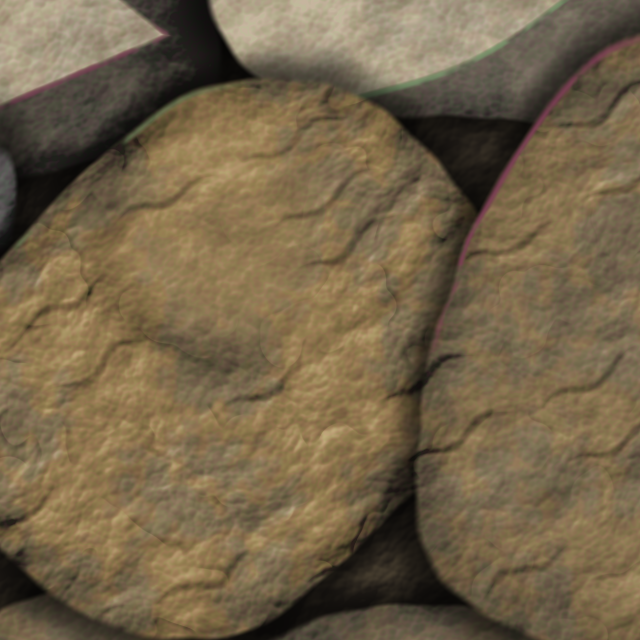
This texture is drawn by a Shadertoy shader. Its source:

```glsl
// Large weathered stones packed together with dark gaps.
// Superellipses are layered back to front; soft cellular noise gives relief,
// ledges and stains, layered sines bend the outlines.

const vec3 GAP   = vec3(0.14, 0.12, 0.10);
const vec3 EARTH = vec3(0.32, 0.28, 0.21);
const vec3 CLAY  = vec3(0.45, 0.39, 0.29);
const vec3 SAND  = vec3(0.57, 0.50, 0.38);
const vec3 PALE  = vec3(0.71, 0.66, 0.55);
const vec3 MAGENTA = vec3(0.48, 0.24, 0.33);
const vec3 GREEN   = vec3(0.36, 0.47, 0.33);
const vec3 OCHRE_TINT = vec3(1.05, 0.99, 0.86);
const vec2 LIGHT = vec2(-0.55, 0.83);
const float ROUNDNESS = 2.7;
const float EDGE = 0.005;
const float RELIEF = 0.075;
const float GRAIN = 0.16;
const float STAIN = 0.28;
const float LEDGE = 0.20;
const float CRACK = 0.30;

const int STONES = 8;
const int SUNNY_LEFT = 3;
const int SUNNY_RIGHT = 4;
const int MAIN = 6;
// Centre and radii, back to front
const vec4 SHAPE[STONES] = vec4[](
  vec4(0.13, -0.05, 0.17, 0.125), vec4(0.68, -0.12, 0.32, 0.17),
  vec4(0.27, 1.01, 0.10, 0.09), vec4(0.08, 0.95, 0.26, 0.215),
  vec4(0.75, 1.07, 0.42, 0.26), vec4(-0.01, 0.69, 0.035, 0.08),
  vec4(0.35, 0.44, 0.45, 0.36), vec4(1.00, 0.47, 0.49, 0.30));
// Tilt, tone, greyness, fringe (magenta above 0, green below)
const vec4 LOOK[STONES] = vec4[](
  vec4(0, 0.55, 0.2, 0), vec4(0, 0.48, 0.3, 0),
  vec4(0, 0.34, 0.6, 0), vec4(0.2, 0.25, 0.6, 0),
  vec4(0, 0.44, 0.6, 0), vec4(0, 0.55, 1.0, 0),
  vec4(0.785, 0.62, 0, -0.6), vec4(1.215, 0.57, 0.1, 0.9));

vec2 hash2(vec2 p) {
  vec3 a = fract(vec3(p.xyx) * vec3(0.1031, 0.1030, 0.0973));
  a += dot(a, a.yzx + 33.33);
  return fract((a.xx + a.yz) * a.zy);
}

vec2 turn(vec2 p, float angle) {
  vec2 axis = vec2(cos(angle), sin(angle));
  return vec2(dot(p, axis), dot(p, vec2(-axis.y, axis.x)));
}

// Smooth distance to scattered cell points, centred near zero
float softCell(vec2 p) {
  vec2 cell = floor(p), f = p - cell;
  float sum = 0.04;
  for (int i = 0; i < 9; i++) {
    vec2 o = vec2(i % 3, i / 3) - 1.0;
    vec2 d = o + hash2(cell + o) - f;
    sum += exp(-6.0 * dot(d, d));
  }
  return -log(sum) / 6.0 - 0.11;
}

vec2 sineWarp(vec2 p) {
  return sin(p.yx * 13.0 + vec2(0.4, 2.1)) + 0.5 * sin(p * 29.0 + p.yx * 17.0)
    + 0.25 * sin(p.yx * 61.0 - p * 23.0);
}

// Height of the rough surface
float relief(vec2 p) {
  p = turn(p + 0.008 * sineWarp(p), 0.5) * vec2(1.0, 1.2);
  float height = 0.0, scale = 9.0;
  for (int i = 0; i < 5; i++) {
    height -= softCell(p * scale) / scale;
    p = turn(p, 1.3) + 3.7;
    scale *= 1.8;
  }
  return height;
}

// Short tapered cracks in some cells of a slanted grid
float cracks(vec2 p) {
  p = turn(p, 0.5) * vec2(4.5, 9.0);
  vec2 cell = floor(p), rnd = hash2(cell + 5.0), f = p - cell - 0.5;
  float bend = (rnd.x - 0.5) * 0.5 + 0.09 * sin(f.x * 11.0 + rnd.y * 6.0);
  float width = 0.05 - 0.27 * f.x * f.x;
  float line = smoothstep(0.05, -0.04, abs(f.y - bend) - width);
  return line * step(0.5, rnd.y) * smoothstep(0.45, 0.25, abs(f.x));
}

vec3 toneRamp(float t) {
  t = clamp(t, 0.0, 1.1) * 4.0;
  vec3 c = mix(GAP, EARTH, min(t, 1.0));
  c = mix(c, CLAY, clamp(t - 1.0, 0.0, 1.0));
  c = mix(c, SAND, clamp(t - 2.0, 0.0, 1.0));
  return mix(c, PALE, max(t - 3.0, 0.0));
}

// Signed distance into the sunlit part of a stone
float sunPatch(vec2 p, int stone) {
  vec2 a = p - vec2(0.60, 0.86), b = p - vec2(0.26, 0.945);
  if (stone == SUNNY_RIGHT) return dot(a, vec2(-0.45, 0.89)) + 0.02 * sin(a.x * 11.0);
  if (stone != SUNNY_LEFT) return -1.0;
  return min(dot(b, vec2(-0.39, 0.92)), dot(b, vec2(-0.62, -0.79)));
}

void mainImage(out vec4 fragColor, in vec2 fragCoord) {
  vec2 p = fragCoord / iResolution.xy;
  vec2 w = p + 0.006 * sineWarp(p);

  // Shared surface detail
  float slope = (relief(p) - relief(p + LIGHT * 0.005)) / 0.005;
  float grain = softCell(turn(p, 0.4) * vec2(90.0, 110.0));
  float stain = softCell(w * 6.0 + 8.0) + 0.6 * softCell(w * 17.0) + 0.5 * softCell(p * 41.0);
  float crack = cracks(w);

  // Ledges, dark on one side of wandering contours
  float contour = softCell(w * 8.0 + 2.7) + 0.35 * softCell(w * 23.0);
  float ledge = smoothstep(0.0, 0.025, contour) * smoothstep(0.11, 0.025, contour);
  ledge *= smoothstep(-0.04, 0.06, softCell(p * 11.0 + 4.0));

  vec3 color = toneRamp(0.06 + 0.04 * slope + 0.2 * stain);
  for (int i = 0; i < STONES; i++) {
    vec4 shape = SHAPE[i], look = LOOK[i];
    vec2 e = w - shape.xy;
    vec2 q = pow(abs(turn(e, look.x)) / shape.zw, vec2(ROUNDNESS));
    float d = (pow(q.x + q.y, 1.0 / ROUNDNESS) - 1.0) * min(shape.z, shape.w);

    // Rounded form and contact shade
    float tone = look.y - 0.22 * smoothstep(-0.07, 0.0, d);
    tone -= 0.34 * smoothstep(0.35, 1.0, dot(e, vec2(0.9, -0.35)) / shape.z);
    float ochre = smoothstep(-0.10, 0.18, stain), rough = i < MAIN ? 0.6 : 0.9;
    if (i == MAIN) {
      // Raised lobe with a groove at its lower left
      vec2 lobe = (w - vec2(0.36, 0.64)) / vec2(0.19, 0.20);
      float r = length(lobe), ring = (r - 1.05) / 0.17;
      tone -= 0.22 * exp(-ring * ring) * smoothstep(0.4, -0.8, lobe.x + 0.5 * lobe.y);
      tone += 0.08 * smoothstep(1.0, 0.6, r);
      ochre = max(ochre, 0.8 * smoothstep(1.1, 0.4, r));
      rough = mix(0.6, 1.2, smoothstep(0.6, 1.3, r));
    }
    float sun = sunPatch(p, i), lit = smoothstep(-EDGE, EDGE, sun);
    tone = mix(tone, 0.92, lit);
    tone += RELIEF * rough * slope + GRAIN * grain + STAIN * stain;
    if (i >= MAIN) tone -= CRACK * crack + LEDGE * (rough - 0.4) * ledge;

    // Stone colour
    vec3 rock = toneRamp(tone) * mix(vec3(1), OCHRE_TINT, ochre * (1.0 - look.z));
    rock = mix(rock, vec3(dot(rock, vec3(0.34))), look.z * (0.9 - 0.5 * lit));
    rock += vec3(0.012, -0.01, 0.008) * sin(grain * 12.0 + stain * 20.0);

    // Broken colour fringes
    float broken = smoothstep(-0.15, 0.1, stain);
    float sunLine = smoothstep(0.007, 0.001, abs(sun + 0.002));
    rock = mix(rock, i == SUNNY_LEFT ? MAGENTA : GREEN * 1.3, 0.7 * sunLine * broken);
    float rim = smoothstep(0.008, 0.001, abs(d + 0.003)) * smoothstep(0.1, -0.1, e.x);
    rim *= smoothstep(-0.15, 0.15, e.y) * abs(look.w) * broken;
    rock = mix(rock, look.w > 0.0 ? MAGENTA : GREEN, rim);

    color *= mix(0.45, 1.0, smoothstep(0.0, 0.05, d));
    color = mix(color, rock, smoothstep(EDGE, -EDGE, d));
  }
  fragColor = vec4(clamp(color, 0.0, 1.0), 1.0);
}
```
